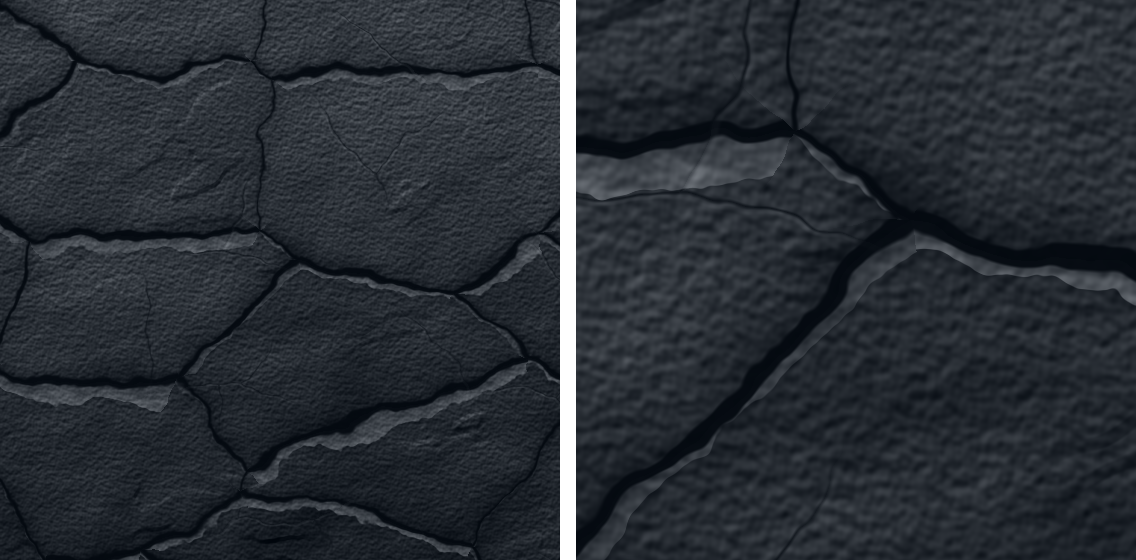
Left: the whole. Right: its middle third, enlarged.
A WebGL 2 fragment shader for this texture:

```glsl
#version 300 es
precision highp float;

uniform vec2 u_resolution;
out vec4 fragColor;

vec2 hash2(vec2 p) {
    vec3 q = fract(p.xyx * vec3(0.1031, 0.1030, 0.0973));
    q += dot(q, q.yzx + 33.33);
    return fract((q.xx + q.yz) * q.zy);
}

vec2 latticeGradient(vec2 cell) {
    float angle = 6.2832 * hash2(cell).x;
    return vec2(cos(angle), sin(angle));
}

float gradientNoise(vec2 p) {
    vec2 i = floor(p), f = fract(p);
    vec2 u = f * f * f * (f * (f * 6.0 - 15.0) + 10.0);
    vec2 e = vec2(1.0, 0.0);
    float bottom = mix(dot(latticeGradient(i), f),
                       dot(latticeGradient(i + e), f - e), u.x);
    float top = mix(dot(latticeGradient(i + e.yx), f - e.yx),
                    dot(latticeGradient(i + 1.0), f - 1.0), u.x);
    return mix(bottom, top, u.y);
}

float fbm(vec2 p, int octaves) {
    float sum = 0.0, gain = 1.0;
    for (int i = 0; i < octaves; i++) {
        sum += gain * gradientNoise(p);
        p = mat2(1.6, 1.2, -1.2, 1.6) * p + 7.3;
        gain *= 0.5;
    }
    return sum;
}

// Slab joints: x = distance, y = upward facing, z = joint random, w = slab random
vec4 slabJoint(vec2 p, vec2 scale, float seed) {
    vec2 q = p * scale, base = floor(q), f = q - base;
    vec2 nearest = vec2(0.0), nearCell = vec2(0.0);
    float best = 9.0;
    for (int k = 0; k < 9; k++) {
        vec2 cell = vec2(k % 3, k / 3) - 1.0;
        vec2 r = cell + 0.1 + 0.8 * hash2(base + cell + seed) - f;
        if (dot(r, r) < best) {
            best = dot(r, r);
            nearest = r;
            nearCell = cell;
        }
    }
    vec4 joint = vec4(9.0, 0.0, 0.0, hash2(base + nearCell + seed + 5.0).y);
    for (int k = 0; k < 25; k++) {
        vec2 cell = nearCell + vec2(k % 5, k / 5) - 2.0;
        vec2 r = cell + 0.1 + 0.8 * hash2(base + cell + seed) - f;
        vec2 across = r - nearest;
        if (dot(across, across) < 0.0001) continue;
        vec2 slope = normalize(across) * scale;
        float d = dot(0.5 * (nearest + r), normalize(across)) / length(slope);
        if (d < joint.x) {
            float id = hash2(2.0 * base + cell + nearCell + seed + 11.0).x;
            joint.xyz = vec3(d, normalize(slope).y, id);
        }
    }
    return joint;
}

float grainHeight(vec2 p) {
    return gradientNoise(p * vec2(95.0, 120.0)) + 0.55 * gradientNoise(p * 190.0 + 3.7);
}

float flakeHeight(vec2 p) {
    vec2 along = mat2(0.85, -0.5, 0.5, 0.85) * p;
    float f = fbm(along * vec2(2.6, 5.0) + 4.0, 5);
    return smoothstep(0.13, 0.18, f) + 0.7 * smoothstep(-0.2, -0.15, f);
}

float coverage(float edge, float d, float blur) {
    return 1.0 - smoothstep(edge - blur, edge + blur, d);
}

void main() {
    vec2 p = gl_FragCoord.xy / min(u_resolution.x, u_resolution.y);
    float pixel = 1.0 / min(u_resolution.x, u_resolution.y);
    vec2 light = vec2(-0.35, 0.94);

    // Bent and jagged joint paths
    vec2 bent = p + 0.09 * vec2(gradientNoise(p * 2.3), gradientNoise(p * 2.3 + 17.0));
    bent += 0.022 * vec2(fbm(p * 9.0, 4), fbm(p * 9.0 + 31.0, 4));
    vec4 joint = slabJoint(bent, vec2(2.1, 3.5), 3.0);
    vec4 hairline = slabJoint(bent + 0.37, vec2(3.6, 4.4), 41.0);

    // Slab faces with broad relief and flaked steps
    float tone = mix(0.135, 0.222, smoothstep(0.0, 1.0, p.y));
    tone += 0.03 * (joint.w - 0.5) + 0.035 * fbm(p * 3.0 + 9.0, 3);
    float relief = fbm(p * 6.0, 5) - fbm(p * 6.0 + light * 0.1, 5);
    float flakes = flakeHeight(p) - flakeHeight(p + light * 0.008);
    float flakeMask = smoothstep(-0.1, 0.3, gradientNoise(p * 4.5 + 23.0));
    tone += 0.1 * relief + 0.085 * flakes * flakeMask;

    // Lit ledges beneath the joints, with a bright lower lip
    float facing = smoothstep(0.3, 0.9, joint.y);
    float ledgeWidth = mix(0.006, 0.046, joint.z * joint.z);
    ledgeWidth *= 0.75 + 0.9 * gradientNoise(p * 8.0 + 2.0);
    ledgeWidth = facing * max(ledgeWidth + 0.009 * fbm(p * 32.0, 3), 0.002);
    float ledge = coverage(ledgeWidth, joint.x, 1.2 * pixel) * facing;
    float lip = smoothstep(0.2, 1.0, joint.x / max(ledgeWidth, 0.001));
    float ledgeTone = 0.235 + 0.075 * lip + 0.05 * p.y + 0.07 * fbm(p * vec2(28.0, 45.0), 3);
    float under = coverage(ledgeWidth, joint.x, 0.018) * facing * (1.0 - ledge);
    tone *= 1.0 - 0.3 * under;
    tone = mix(tone, ledgeTone, ledge);

    // Pebbled grain
    float grain = grainHeight(p) - grainHeight(p + light * 0.0032);
    tone *= 1.0 + mix(0.62, 0.35, ledge) * grain;

    // Shade under overhangs and open joints
    float overhang = smoothstep(0.2, 0.9, -joint.y);
    float shade = exp(-joint.x / mix(0.008, 0.018, overhang));
    tone *= 1.0 - mix(0.25, 0.6, overhang) * shade;
    float flat_ = abs(joint.y);
    float gap = mix(0.0016, 0.0045, flat_) * (0.6 + 0.8 * joint.z);
    gap *= 1.0 + 1.1 * gradientNoise(p * 13.0 + 6.0);
    gap += 0.003 * overhang * (0.5 + gradientNoise(p * 24.0));
    tone = mix(tone, 0.035, 0.93 * coverage(gap, joint.x, 0.0008 + pixel));

    // Hairline cracks that come and go
    float hairMask = smoothstep(-0.05, 0.25, gradientNoise(p * 3.7 + 51.0));
    float hair = coverage(0.0011, hairline.x, 0.0007 + pixel) * hairMask;
    float hairGlint = coverage(0.0045, hairline.x, 0.0015) * smoothstep(0.1, 0.8, hairline.y);
    tone += 0.05 * hairGlint * hairMask;
    tone = mix(tone, 0.055, 0.75 * hair * (1.0 - 0.7 * ledge));

    // Cool slate tint
    vec3 slate = vec3(tone) + vec3(-0.021, 0.0, 0.026);
    fragColor = vec4(clamp(slate, 0.0, 1.0), 1.0);
}
```
